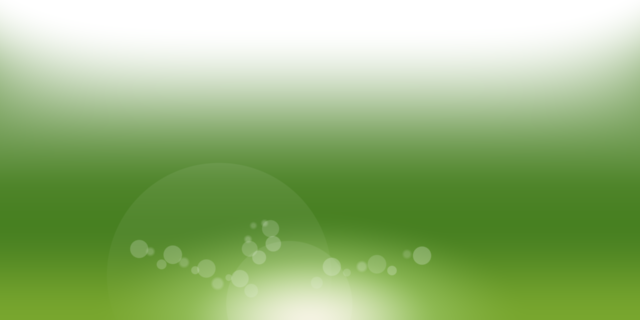
A Shadertoy shader for this background:

```glsl
const vec3 DEEP_GREEN = vec3(0.28, 0.50, 0.13);
const vec3 OLIVE = vec3(0.47, 0.65, 0.18);
const vec3 LIGHT_GREEN = vec3(0.64, 0.80, 0.45);
const vec3 CREAM = vec3(0.95, 0.945, 0.87);

float disc(vec2 p, vec2 center, float radius, float blur) {
    return 1.0 - smoothstep(-blur, blur, length(p - center) - radius);
}

// Vertical fade from white to green, drooping at both sides
vec3 backdrop(vec2 p, float side) {
    float droop = 0.12 * pow(side, 5.0) * smoothstep(0.45, 0.85, p.y);
    float h = p.y - droop;
    float white = smoothstep(0.40, 0.92, h);
    white += 0.06 * smoothstep(0.30, 0.50, h) * (1.0 - white);
    vec3 color = mix(DEEP_GREEN, vec3(1.0), white);
    return mix(color, OLIVE, 1.0 - smoothstep(0.0, 0.30, p.y));
}

// Flattened light rising from the bottom edge
vec3 addGlow(vec3 color, vec2 p) {
    float d = length((p - vec2(0.97, 0.0)) / vec2(0.66, 0.33));
    color = mix(color, LIGHT_GREEN, 1.0 - smoothstep(0.15, 1.05, d));
    return mix(color, CREAM, 1.0 - smoothstep(0.0, 0.62, d));
}

// Two drifting trails with a small cluster between them
vec2 bokehCenter(int i) {
    float k = float(i);
    float sway = sin(k * 2.4) + 0.5 * sin(k * 5.1);
    if (i < 11) {
        return vec2(0.435 + 0.035 * k, 0.222 - 0.012 * k + 0.018 * sway);
    }
    if (i < 18) {
        float angle = 2.4 * k;
        return vec2(0.815, 0.25) + vec2(0.04, 0.055) * vec2(cos(angle), sin(angle));
    }
    k -= 18.0;
    return vec2(0.99 + 0.047 * k, 0.135 + 0.009 * k + 0.018 * sway);
}

void mainImage(out vec4 fragColor, in vec2 fragCoord) {
    vec2 p = fragCoord / iResolution.y;
    float pixel = 1.0 / iResolution.y;
    float side = abs(2.0 * fragCoord.x / iResolution.x - 1.0);

    vec3 color = addGlow(backdrop(p, side), p);

    // Large translucent rings of light
    float fade = smoothstep(-0.1, 0.45, p.y);
    color = mix(color, vec3(1.0), 0.07 * fade * disc(p, vec2(0.685, 0.14), 0.351, pixel));
    color = mix(color, vec3(1.0), 0.08 * disc(p, vec2(0.904, 0.05), 0.197, pixel));

    // Scattered bokeh
    for (int i = 0; i < 26; i++) {
        float k = float(i);
        float radius = 0.019 + 0.010 * sin(k * 4.3 + 1.2);
        float blur = mix(pixel, 0.006, step(0.5, sin(k * 1.9)));
        float alpha = 0.24 + 0.06 * sin(k * 3.1);
        color = mix(color, vec3(0.90, 0.94, 0.88), alpha * disc(p, bokehCenter(i), radius, blur));
    }

    fragColor = vec4(color, 1.0);
}
```
